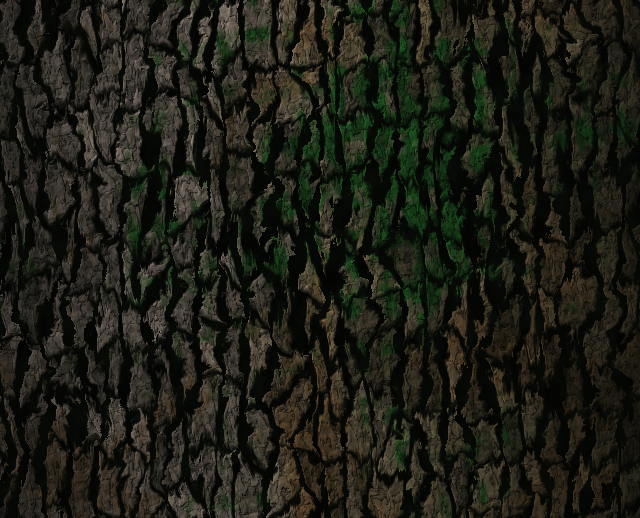
A WebGL 1 fragment shader for this texture:

```glsl
precision highp float;
// Dark, deeply fissured tree bark with flaky grey-brown plates and green moss.
uniform vec2 u_resolution;

vec2 hash2(vec2 c) {
  return fract(sin(vec2(dot(c, vec2(127.1, 311.7)), dot(c, vec2(269.5, 183.3)))) * 43758.5);
}

// Layered sines, rotated and bent at each octave; about -0.7 to 0.7
float rough(vec2 p) {
  float sum = 0.0, amp = 0.5;
  for (int i = 0; i < 6; i++) {
    p = mat2(0.8, 0.6, -0.6, 0.8) * p * 1.7 + 3.1;
    p += 0.45 * sin(p.yx * 1.3);
    sum += amp * sin(p.x) * sin(p.y);
    amp *= 0.65;
  }
  return sum;
}

// Cellular noise: x = distance to the border, y = how upright it is, z = cell value
vec3 cells(vec2 q) {
  vec2 base = floor(q), nearest = vec2(0.0), second = vec2(0.0);
  float d1 = 9.0, d2 = 9.0, value = 0.0;
  for (int j = -1; j <= 1; j++) {
    for (int i = -1; i <= 1; i++) {
      vec2 cell = base + vec2(float(i), float(j));
      vec2 h = hash2(cell);
      vec2 r = cell + 0.5 + (h - 0.5) * vec2(0.6, 0.9) - q;
      float d = dot(r, r);
      if (d < d1) {
        d2 = d1; second = nearest;
        d1 = d; nearest = r;
        value = fract(h.x * 7.3 + h.y * 3.7);
      } else if (d < d2) {
        d2 = d; second = r;
      }
    }
  }
  vec2 across = second - nearest;
  float len = max(length(across), 0.001);
  return vec3((d2 - d1) / (2.0 * len), abs(across.x) / len, value);
}

// Bark surface: x = height, y = plate mask, z = plate value
vec3 relief(vec2 p) {
  float bend = rough(p * vec2(13.0, 7.0));
  float ragged = rough(p * vec2(60.0, 34.0));

  // Tall plates: wide upright fissures, thin cross cracks
  vec2 q = p * vec2(21.0, 9.0);
  q += vec2(0.55 * bend + 0.16 * ragged, 0.3 * bend - 0.13 * ragged);
  vec3 plate = cells(q);
  float fissure = 0.16 + 0.15 * rough(p * vec2(5.0, 3.0) + 8.0);
  float gap = mix(0.025, max(fissure, 0.05), smoothstep(0.25, 0.85, plate.y));
  float mask = smoothstep(gap - 0.03, gap + 0.11, plate.x + 0.07 * ragged);

  // Small flakes lying on the plates
  vec3 flake = cells(p * vec2(52.0, 30.0) + vec2(0.5, -0.6) * ragged + bend);
  float seam = smoothstep(0.0, 0.14, flake.x);
  float top = (0.42 + 0.3 * plate.z + 0.34 * flake.z) * mix(0.6, 1.0, seam);
  top += 0.28 * rough(p * vec2(110.0, 80.0));
  return vec3(mask * max(top, 0.05), mask, plate.z);
}

void main() {
  vec2 uv = gl_FragCoord.xy / u_resolution;
  vec2 p = gl_FragCoord.xy / u_resolution.y;

  // Side light from the upper left
  vec3 bark = relief(p);
  float slope = bark.x - relief(p + vec2(-0.0025, 0.002)).x;
  float light = bark.x * 1.05 + bark.y * clamp(0.5 * slope, -0.3, 0.3);

  // Grey on the left, brown on the right, rust low down
  float patches = rough(p * vec2(6.0, 4.0) + 21.0);
  float speckle = rough(p * vec2(38.0, 24.0) + 5.0);
  float greyness = 1.0 - smoothstep(0.2, 0.75, uv.x + 0.25 * patches - 0.15 * (uv.y - 0.5));
  vec3 tint = mix(vec3(0.275, 0.235, 0.175), vec3(0.345, 0.305, 0.285), greyness);
  float rust = smoothstep(0.1, 0.6, patches + 0.5 * speckle + 0.45 * (uv.x - uv.y));
  tint = mix(tint, vec3(0.29, 0.19, 0.115), 0.6 * rust);
  tint *= 0.9 + 0.25 * bark.z;

  // Moss gathers in the upper middle and along the plate sides
  vec2 m = (uv - vec2(0.58, 0.72)) / vec2(0.32, 0.5);
  float zone = exp(-dot(m, m));
  float growth = 0.75 * zone + 0.6 * speckle - 0.5 * patches - 0.2 * bark.y;
  float moss = smoothstep(0.28, 0.72, growth);
  tint = mix(tint, vec3(0.17, 0.205, 0.12), 0.55 * smoothstep(0.0, 0.5, growth));
  tint = mix(tint, vec3(0.045, 0.225, 0.065), 0.85 * moss);

  // The trunk turns away from the light at both sides
  float side = uv.x * 2.0 - 0.95;
  float shade = 1.12 - 0.5 * side * side - 0.15 * (1.0 - uv.y);
  vec3 crack = vec3(0.022, 0.03, 0.018) * (0.9 + 0.5 * speckle);
  vec3 color = crack + tint * max(light, 0.0) * shade;
  gl_FragColor = vec4(color, 1.0);
}
```
